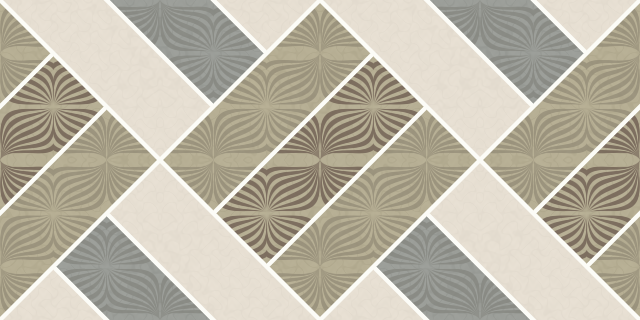
Give the GLSL for this pattern, as a WebGL 2 fragment shader.

```glsl
#version 300 es
precision highp float;
// Woven diamond tiling: beige and cream diamonds alternate, each cut into three
// planks by white joints. Fans of tapered strokes form four-lobed flowers on
// the beige and grey planks; layered sines add a faint scrollwork relief.

uniform vec2 u_resolution;
out vec4 outColor;

const float PI = 3.14159265;
const float REPEATS_DOWN = 1.0;    // repeats per canvas height; twice that across
const float JOINT_WIDTH = 0.0135;  // in units of one repeat
const float PLANK_HALF = 1.0 / 6.0;
const float FLOWERS = 3.0;         // flowers per repeat
const float STROKES = 7.0;         // strokes in one lobe
const float LOBE_WIDTH = 0.80;
const float LOBE_BEND = 0.13;
const float SCROLL_FREQ = 105.0;
const float RELIEF = 0.022;
const float GRAIN = 0.006;

const vec3 JOINT = vec3(0.99, 0.99, 0.97);
const vec3 CREAM = vec3(0.90, 0.87, 0.82);
const vec3 BEIGE = vec3(0.71, 0.68, 0.575);
const vec3 TAUPE = vec3(0.60, 0.57, 0.485);
const vec3 BROWN = vec3(0.47, 0.41, 0.355);
const vec3 GREY = vec3(0.605, 0.615, 0.595);
const vec3 GREY_INK = vec3(0.535, 0.54, 0.515);

// Coverage of the curved strokes in a lattice of four-lobed flowers.
float flowerStrokes(vec2 p, float pixel) {
    vec2 u = 2.0 * abs(fract(p * FLOWERS + 0.5) - 0.5);
    float along = 0.5 * (u.x + u.y);
    float across = u.x - u.y + LOBE_BEND * sin(2.0 * PI * along);
    float profile = max(sin(PI * pow(along, 1.2)), 0.002);
    float halfWidth = LOBE_WIDTH * pow(profile, 1.3);
    float v = across / halfWidth;

    float soft = 2.0 * FLOWERS * pixel * STROKES / halfWidth;
    float duty = mix(0.78, 0.38, along);
    float d = abs(fract((0.5 * v + 0.5) * STROKES) - 0.5) - 0.5 * duty;
    float stroke = 1.0 - smoothstep(-0.5 * soft, 0.5 * soft, d);
    stroke = mix(stroke, duty, smoothstep(0.5, 1.5, soft));

    float edge = 2.0 * soft / STROKES;
    float inside = 1.0 - smoothstep(-0.5 * edge, 0.5 * edge, abs(v) - 1.0);
    return stroke * inside * smoothstep(1.0, 0.88, along);
}

// Curling contour lines, mirrored about each flower axis.
float scrollwork(vec2 p) {
    vec2 s = abs(p) * SCROLL_FREQ;
    vec2 warped = s + 1.4 * sin(s.yx * 0.9 + vec2(0.4, 1.7));
    float field = sin(warped.x) + sin(warped.y) + 0.5 * sin(0.6 * (s.x + s.y));
    return 1.0 - smoothstep(0.1, 0.55, abs(field));
}

// Fine surface mottling from crossed sines.
float mottling(vec2 p) {
    float broad = sin(p.x * 71.0 + 2.0 * sin(p.y * 53.0));
    float fine = sin(p.y * 233.0 + 2.0 * sin(p.x * 197.0));
    return 0.5 * (broad + fine);
}

void main() {
    float pixel = REPEATS_DOWN / u_resolution.y;
    vec2 p = gl_FragCoord.xy * pixel;

    // Diagonal axes; each unit cell is one diamond.
    vec2 diagonal = vec2(p.x + 1.0 - p.y, p.x - 1.0 + p.y);
    vec2 cell = floor(diagonal);
    vec2 q = diagonal - cell - 0.5;
    bool isBeige = mod(cell.x + cell.y, 2.0) > 0.5;
    vec2 local = 0.5 * vec2(q.x + q.y, q.y - q.x);

    // Planks run the other way in neighbouring diamonds.
    float plankAxis = abs(isBeige ? q.x : q.y);
    bool isMiddle = plankAxis < PLANK_HALF;

    vec3 base = isBeige ? BEIGE : (isMiddle ? GREY : CREAM);
    vec3 ink = isBeige ? (isMiddle ? BROWN : TAUPE) : GREY_INK;
    bool hasFlowers = isBeige || isMiddle;

    // Surface relief, then printed flowers.
    float depth = hasFlowers ? RELIEF : 0.6 * RELIEF;
    vec3 color = base - depth * (scrollwork(local) - 0.35);
    float strokes = hasFlowers ? flowerStrokes(local, pixel) : 0.0;
    color = mix(color, ink, 0.92 * strokes);
    color += GRAIN * mottling(p);

    // White joints around diamonds and between planks.
    float border = 0.5 - max(abs(q.x), abs(q.y));
    float jointDistance = min(border, abs(plankAxis - PLANK_HALF)) / sqrt(2.0);
    float halfJoint = 0.5 * JOINT_WIDTH;
    float joint = 1.0 - smoothstep(halfJoint - 0.6 * pixel, halfJoint + 0.6 * pixel, jointDistance);
    outColor = vec4(mix(color, JOINT, joint), 1.0);
}
```
